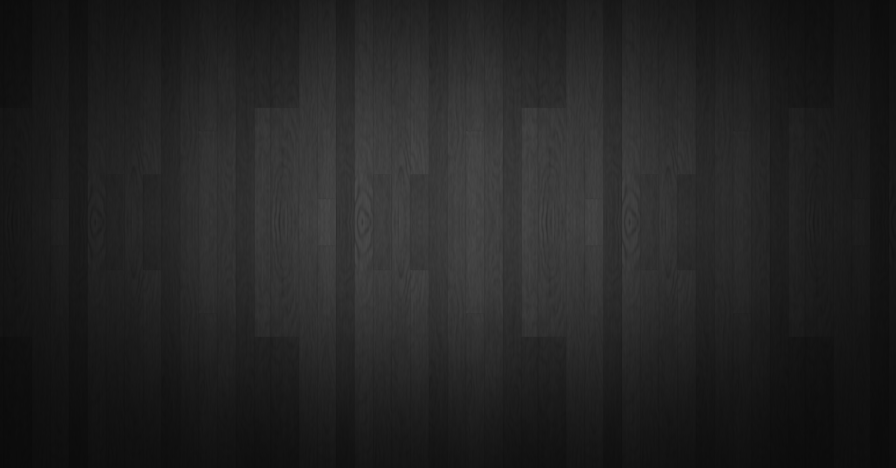
Write a Shadertoy shader that draws this texture.

```glsl
// Dark wooden floor: a group of fourteen vertical planks repeats across the
// canvas and is mirrored about a horizontal line. Grain comes from value noise
// and warped oval rings; a soft pool of light darkens towards the borders.

const float PERIOD = 0.2982;      // width of one plank group, in canvas widths
const float GROUP_START = 0.2839; // left side of one group
const float MIRROR_Y = 0.525;     // height of the mirror line
const float GROUP_WIDTH = 0.567;  // group width, in canvas heights
const float PITCH = 0.0694;       // regular plank width, in groups
const float SPLIT = 0.939;        // seam between the two irregular planks
const float NONE = 0.7;           // joint outside the canvas

// Per plank, right to left: inner tone, outer tone, joint distance from mirror.
const vec3 PLANKS[14] = vec3[14](
    vec3(0.87, 0.87, NONE), vec3(1.00, 1.00, NONE), vec3(1.06, 1.02, 0.195),
    vec3(0.99, 0.99, NONE), vec3(0.89, 0.89, NONE), vec3(0.91, 1.02, 0.102),
    vec3(1.00, 1.00, NONE), vec3(0.95, 1.01, 0.102), vec3(1.05, 1.05, NONE),
    vec3(0.87, 0.87, NONE), vec3(1.10, 1.03, 0.050), vec3(1.02, 1.02, NONE),
    vec3(0.98, 0.86, 0.245), vec3(1.03, 0.86, 0.245));

float hash(vec2 p) {
    vec3 q = fract(vec3(p.xyx) * 0.1031);
    q += dot(q, q.yzx + 33.33);
    return fract((q.x + q.y) * q.z);
}

float valueNoise(vec2 p) {
    vec2 cell = floor(p), f = fract(p);
    f = f * f * (3.0 - 2.0 * f);
    float low = mix(hash(cell), hash(cell + vec2(1, 0)), f.x);
    float high = mix(hash(cell + vec2(0, 1)), hash(cell + vec2(1, 1)), f.x);
    return mix(low, high, f.y);
}

// Index and left/right bounds of the plank at r, measured from the group's right.
vec3 findPlank(float r) {
    float i = floor(r / PITCH);
    if (i < 12.0) return vec3(i, i * PITCH, (i + 1.0) * PITCH);
    return r < SPLIT ? vec3(12.0, 12.0 * PITCH, SPLIT) : vec3(13.0, SPLIT, 1.0);
}

// Thin line of the given half width around distance zero.
float seam(float dist, float halfWidth, float blur) {
    return 1.0 - smoothstep(halfWidth - blur, halfWidth + blur, abs(dist));
}

// Brightness offset of the wood at p = (offset from plank axis, mirror distance).
float woodGrain(vec2 p, float id, float knotted) {
    vec2 seed = vec2(id * 17.0, id * 5.0 + 3.0);
    float ringCentre = (1.0 - knotted) * hash(seed) * 0.5;
    float axis = (hash(seed + 7.0) - 0.5) * mix(0.04, 0.006, knotted);
    float bend = valueNoise(p * vec2(45.0, 13.0) + seed) - 0.5;
    float wobble = valueNoise(p * vec2(110.0, 38.0) + seed) - 0.5;

    // Sparse dark ring lines, broken up and fading away from their centre
    vec2 oval = vec2(p.x - axis, (p.y - ringCentre) * 0.2);
    float radius = length(oval) + bend * 0.014 + wobble * 0.005;
    float wave = 0.5 + 0.5 * sin(radius * 760.0);
    float patches = valueNoise(p * vec2(60.0, 16.0) + seed + 40.0);
    float fade = exp(-abs(p.y - ringCentre) * mix(5.0, 6.0, knotted));
    float rings = (0.35 - wave * wave) * patches * (0.3 + fade);

    float fibres = valueNoise(p * vec2(340.0, 22.0) + seed) - 0.5;
    float flecks = valueNoise(p * vec2(400.0, 120.0) + seed) - 0.5;
    float clouds = valueNoise(p * vec2(40.0, 9.0) + seed) - 0.5;
    return rings * mix(0.10, 0.22, knotted) + fibres * 0.10 + flecks * 0.09 + clouds * 0.07;
}

// Relative brightness of the floor, around one.
float floorTone(vec2 uv, float blur) {
    float r = 1.0 - fract((uv.x - GROUP_START) / PERIOD);
    float away = abs(uv.y - MIRROR_Y);
    vec3 plank = findPlank(r);
    int id = int(min(plank.x, 13.0));
    vec3 look = PLANKS[id];

    float axisOffset = (r - 0.5 * (plank.y + plank.z)) * GROUP_WIDTH;
    float edge = min(r - plank.y, plank.z - r) * GROUP_WIDTH;
    float jointDist = away - look.z;
    float tone = mix(look.x, look.y, smoothstep(-blur, blur, jointDist));

    float knotted = (id == 6 || id == 8 || id == 12) ? 1.0 : 0.0;
    float boardId = plank.x + 14.0 * step(0.0, jointDist);
    tone *= 1.0 + woodGrain(vec2(axisOffset, away), boardId, knotted);

    // Faint seams between planks, fainter end joints
    float gap = max(seam(edge, 0.0009, blur), 0.7 * seam(jointDist, 0.0009, blur));
    return tone * (1.0 - 0.11 * gap);
}

// Broad pool of light, slightly above the middle.
float lightPool(vec2 uv) {
    vec2 p = 2.0 * uv - vec2(1.0, 1.14);
    float spread = dot(p * p, vec2(1.5, 1.3));
    return 0.048 + 0.205 * exp(-pow(spread, 1.2));
}

void mainImage(out vec4 fragColor, in vec2 fragCoord) {
    float blur = 0.5 / iResolution.y;
    float tone = 0.0;
    // Four samples per pixel smooth the plank edges
    for (int k = 0; k < 4; k++) {
        vec2 offset = vec2(k % 2, k / 2) * 0.5 - 0.25;
        tone += 0.25 * floorTone((fragCoord + offset) / iResolution.xy, blur);
    }
    float value = tone * lightPool(fragCoord / iResolution.xy);
    fragColor = vec4(vec3(value), 1.0);
}
```
